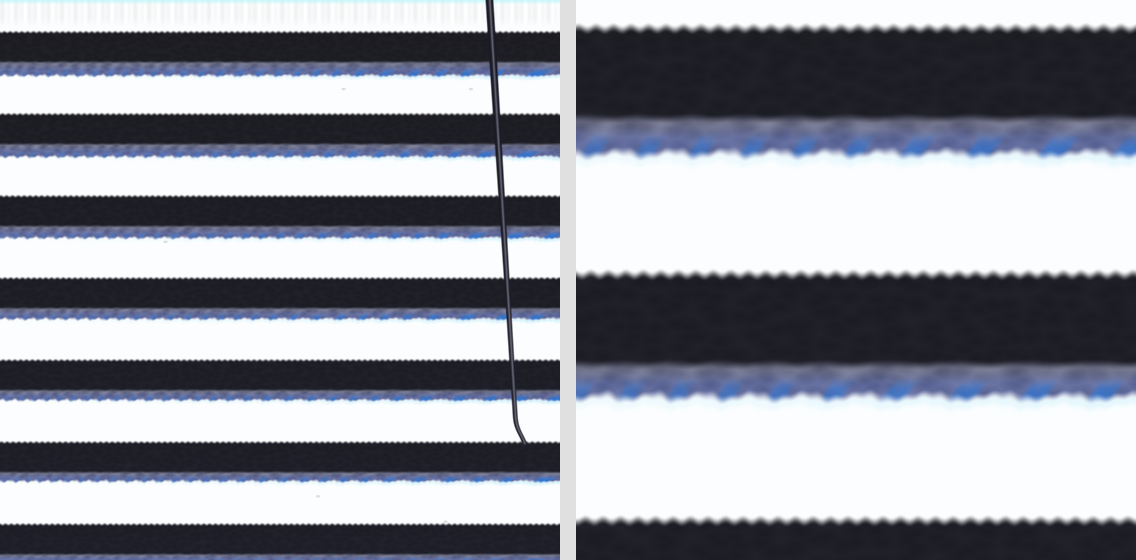
Left, the full canvas; right, a detail of the centre.
Give the GLSL for this texture, as a Shadertoy shader.

```glsl
const float TAU = 6.2831853;

float hash(vec2 p) {
    return fract(sin(dot(p, vec2(127.1, 311.7))) * 4375.85);
}

// Distance to the nearest jittered point, in cells
float cellular(vec2 p) {
    vec2 cell = floor(p);
    float nearest = 2.0;
    for (int j = -1; j <= 1; j++)
    for (int i = -1; i <= 1; i++) {
        vec2 c = cell + vec2(i, j);
        vec2 point = c + vec2(hash(c), hash(c + 19.7));
        nearest = min(nearest, distance(p, point));
    }
    return nearest;
}

float softStep(float edge, float width, float v) {
    return smoothstep(edge - width, edge + width, v);
}

void mainImage(out vec4 fragColor, in vec2 fragCoord) {
    vec2 uv = fragCoord / iResolution.xy;
    float x = uv.x, down = 1.0 - uv.y;
    float pixel = 1.0 / iResolution.y;

    // Slat coordinates: 0 is the upper edge of each dark band
    float slats = (down - 0.0573) / 0.1465;
    float row = floor(slats + 0.2);
    float y = slats - row;
    float soft = max(0.022, pixel / 0.1465);

    // Fine serration and coarse slanted dashes that stretch to the right
    float teeth = sin(TAU * (96.0 * x + 0.3 * row));
    float dashPhase = 44.0 * x - 15.5 * x * x + 2.6 * y + 0.37 * row;
    float dash = sin(TAU * dashPhase + 0.8 * sin(23.0 * x + row));
    float grain = cellular(uv * vec2(75.0, 130.0));

    // White gaps, with faint streaks and a cyan tint along the top
    vec3 color = vec3(0.985, 0.993, 0.995);
    float topGap = 1.0 - smoothstep(0.03, 0.05, down);
    float streak = sin(TAU * 61.0 * x) * sin(TAU * 23.0 * x + 1.0);
    color -= topGap * 0.03 * (0.6 + streak);
    color = mix(color, vec3(0.72, 0.97, 0.98), 0.7 * (1.0 - smoothstep(0.0, 0.009, down)));

    // Sparse dust
    vec2 dustCell = floor(uv * 22.0);
    float dust = step(0.985, hash(dustCell + 4.0));
    float speck = length((fract(uv * 22.0) - 0.5) * vec2(1.0, 1.6));
    color -= 0.12 * dust * (1.0 - smoothstep(0.04, 0.12, speck));

    // Blue-grey lower lip, thinner towards the bottom
    float lipEnd = 0.53 - 0.011 * row + 0.010 * dash + 0.004 * teeth;
    float depth = clamp((y - 0.36) / (lipEnd - 0.36), 0.0, 1.0);
    vec3 lip = mix(vec3(0.43, 0.44, 0.53), vec3(0.39, 0.43, 0.62), smoothstep(0.1, 0.7, depth));
    lip += 0.06 * dash * (1.0 - depth) + 0.09 * (grain - 0.5);
    float glint = smoothstep(0.1, 0.9, dash) * smoothstep(0.35, 0.85, depth);
    lip = mix(lip, vec3(0.16, 0.46, 0.84), glint * mix(0.25, 0.85, x));
    color = mix(color, lip, softStep(0.2, soft, y) * (1.0 - softStep(lipEnd, soft, y)));

    // Cyan fringe below the lip, stronger on the right
    float fringe = exp(-pow((y - lipEnd - 0.025) / 0.018, 2.0));
    color = mix(color, vec3(0.62, 0.90, 0.99), 0.35 * x * fringe);

    // Dark band, slightly bluer in the lower rows
    vec3 dark = mix(vec3(0.115, 0.113, 0.135), vec3(0.125, 0.13, 0.18), 0.5 * down + 0.5 * y);
    dark += 0.025 * (grain - 0.5);
    float upper = softStep(0.006 * teeth, soft, y);
    float lower = 1.0 - softStep(0.365 + 0.004 * dash, soft, y);
    color = mix(color, dark, upper * lower);

    // Slanted cord, hooked at its lower end, with a pale core
    float hook = smoothstep(0.735, 0.797, down);
    float cordX = 0.874 + 0.062 * down + 0.014 * hook * hook;
    float offset = x - cordX;
    float halfWidth = mix(0.0068, 0.0042, smoothstep(0.0, 0.75, down));
    float blur = max(0.0014, pixel);
    float ends = 1.0 - softStep(0.793, 0.003, down);
    float cord = (1.0 - softStep(halfWidth, blur, abs(offset))) * ends;
    float core = exp(-pow((offset - 0.0006) / 0.0022, 2.0));
    vec3 cordColor = mix(vec3(0.10, 0.10, 0.14), vec3(0.44, 0.44, 0.50), 0.8 * core);
    color = mix(color, cordColor, cord);

    fragColor = vec4(clamp(color, 0.0, 1.0), 1.0);
}
```
